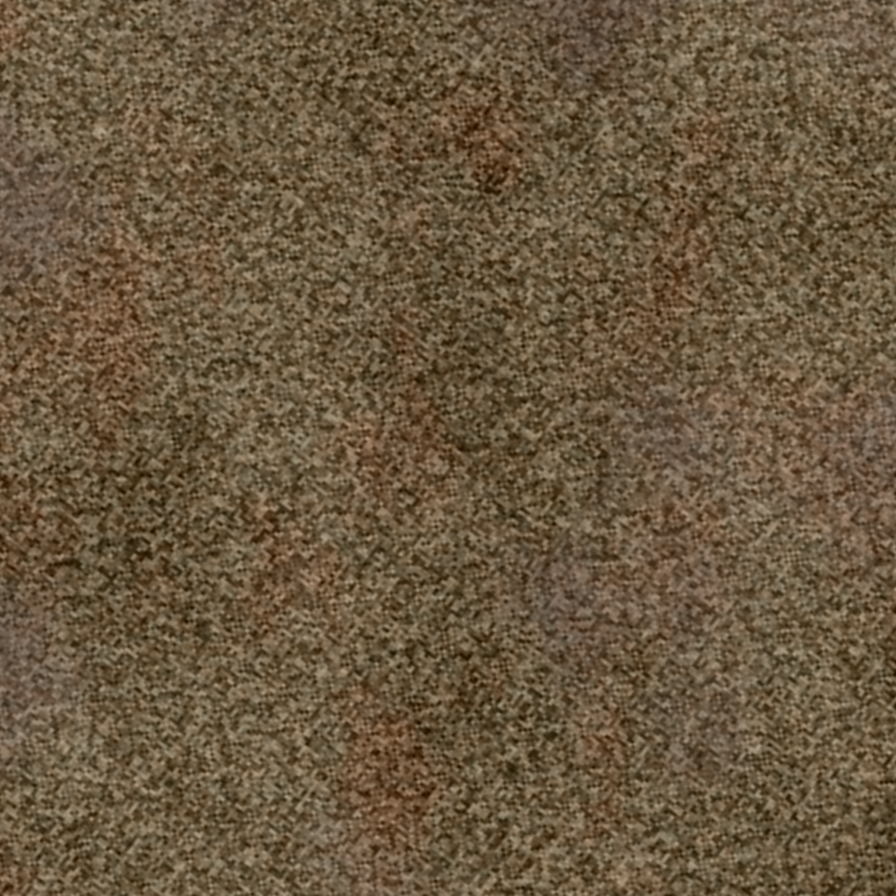
Write a three.js fragment shader that draws this texture.

```glsl
varying vec2 vUv;

const vec3 BASE_BROWN = vec3(0.407, 0.344, 0.244);
const vec3 RUST_SHIFT = vec3(0.012, -0.030, -0.030);
const vec3 MAUVE_SHIFT = vec3(0.012, 0.004, 0.040);
const vec3 CHROMA_SHIFT = vec3(0.025, -0.008, -0.025);

const vec2 GRAIN_SCALE = vec2(232.0, 246.0);
const vec2 THREAD_SCALE = vec2(105.0, 243.0);
const vec2 CLUMP_SCALE = vec2(125.0, 140.0);
const vec2 CHROMA_SCALE = vec2(70.0, 80.0);
const vec2 CLOUD_SCALE = vec2(6.0, 5.0);
const vec2 RUST_SCALE = vec2(9.0, 6.0);
const vec2 MAUVE_SCALE = vec2(4.5, 4.0);

const float GRAIN_AMOUNT = 0.365;
const float THREAD_AMOUNT = 0.18;
const float CLUMP_AMOUNT = 0.06;
const float CLOUD_AMOUNT = 0.16;
const float MAUVE_SOFTENING = 0.3;
const int OCTAVES = 4;
const mat2 TURN = mat2(0.8, 0.6, -0.6, 0.8);

float hash(vec2 p) {
  vec3 q = fract(vec3(p.xyx) * 0.1031);
  q += dot(q, q.yzx + 33.33);
  return fract((q.x + q.y) * q.z);
}

// Smooth value noise, 0 to 1
float valueNoise(vec2 p) {
  vec2 cell = floor(p);
  vec2 f = fract(p);
  f = f * f * (3.0 - 2.0 * f);
  float low = mix(hash(cell), hash(cell + vec2(1.0, 0.0)), f.x);
  float high = mix(hash(cell + vec2(0.0, 1.0)), hash(cell + 1.0), f.x);
  return mix(low, high, f.y);
}

float centredNoise(vec2 p) {
  return valueNoise(p) - 0.5;
}

// Layered noise for the stains, 0 to 1
float fbm(vec2 p) {
  float sum = 0.0;
  float total = 0.0;
  float weight = 0.5;
  for (int i = 0; i < OCTAVES; i++) {
    sum += weight * valueNoise(p);
    total += weight;
    weight *= 0.5;
    p = TURN * p * 2.03 + 17.3;
  }
  return sum / total;
}

// Fine nap, turned off the thread axis, with short horizontal threads
float fabricGrain(vec2 uv) {
  float grain = GRAIN_AMOUNT * centredNoise(TURN * uv * GRAIN_SCALE + 311.0);
  float thread = THREAD_AMOUNT * centredNoise(uv * THREAD_SCALE + 53.0);
  float clump = CLUMP_AMOUNT * centredNoise(uv * CLUMP_SCALE + 97.0);
  return grain + thread + clump;
}

void main() {
  // Broad stains
  float cloud = fbm(vUv * CLOUD_SCALE + 3.0) - 0.5;
  float mauve = smoothstep(0.50, 0.80, fbm(vUv * MAUVE_SCALE + 61.0));
  float rust = smoothstep(0.55, 0.82, fbm(vUv * RUST_SCALE + 29.0));
  rust *= 1.0 - mauve;

  vec3 color = BASE_BROWN + CLOUD_AMOUNT * cloud;
  color += RUST_SHIFT * rust + MAUVE_SHIFT * mauve;

  // Faint hue drift between warm and olive
  color += CHROMA_SHIFT * centredNoise(vUv * CHROMA_SCALE + 131.0);

  // Grain, softer where the cloth looks faded
  color += fabricGrain(vUv) * (1.0 - MAUVE_SOFTENING * mauve);

  gl_FragColor = vec4(clamp(color, 0.0, 1.0), 1.0);
}
```
